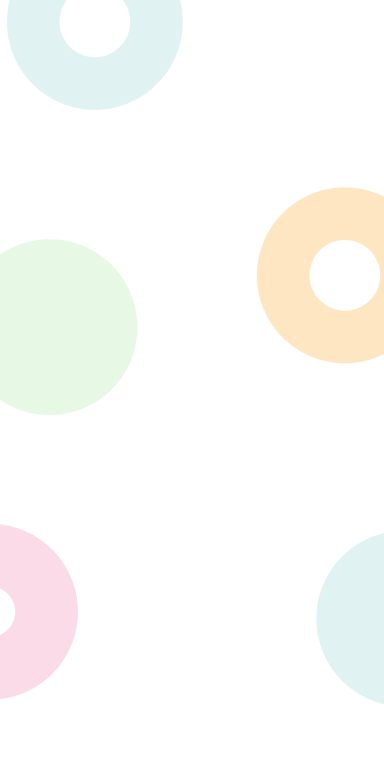
Give the GLSL for this background, as a WebGL 2 fragment shader.

```glsl
#version 300 es
precision highp float;
// Pastel rings and discs scattered over a white background.

uniform vec2 u_resolution;
out vec4 fragColor;

const vec3 WHITE = vec3(1.0);
const vec3 AQUA = vec3(0.878, 0.949, 0.945);
const vec3 MINT = vec3(0.906, 0.976, 0.898);
const vec3 PEACH = vec3(1.0, 0.902, 0.761);
const vec3 ROSE = vec3(0.988, 0.859, 0.910);

const float OUTER_RADIUS = 0.229;
const float HOLE_RADIUS = 0.092;
const float SMALL_HOLE_RADIUS = 0.0655;

// Smooth coverage of a filled circle.
float discMask(vec2 p, vec2 center, float radius, float pixel) {
    float d = length(p - center) - radius;
    return clamp(0.5 - d / pixel, 0.0, 1.0);
}

// Coverage of a circle with a concentric hole.
float ringMask(vec2 p, vec2 center, float hole, float pixel) {
    float outer = discMask(p, center, OUTER_RADIUS, pixel);
    float inner = discMask(p, center, hole, pixel);
    return outer * (1.0 - inner);
}

vec3 paint(vec3 base, vec3 ink, float mask) {
    return mix(base, ink, mask);
}

void main() {
    // One unit is the canvas width.
    vec2 p = gl_FragCoord.xy / u_resolution.x;
    float pixel = 1.0 / u_resolution.x;
    vec3 color = WHITE;

    // Rings
    color = paint(color, AQUA, ringMask(p, vec2(0.247, 1.943), HOLE_RADIUS, pixel));
    color = paint(color, PEACH, ringMask(p, vec2(0.898, 1.283), HOLE_RADIUS, pixel));
    color = paint(color, ROSE, ringMask(p, vec2(-0.026, 0.407), SMALL_HOLE_RADIUS, pixel));

    // Solid discs
    color = paint(color, MINT, discMask(p, vec2(0.129, 1.148), OUTER_RADIUS, pixel));
    color = paint(color, AQUA, discMask(p, vec2(1.053, 0.389), OUTER_RADIUS, pixel));

    fragColor = vec4(color, 1.0);
}
```
